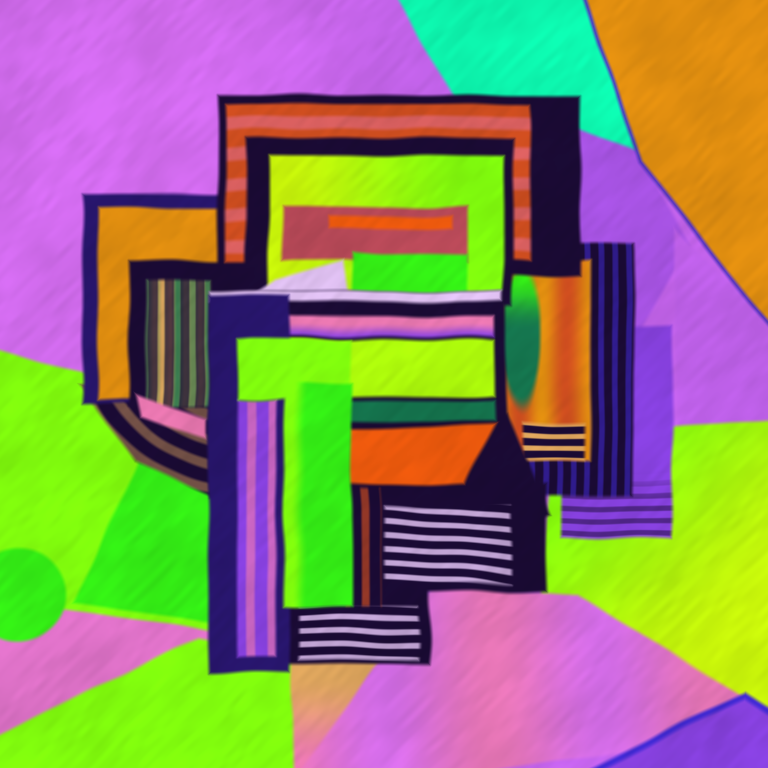
This background is drawn by a WebGL 2 fragment shader. Its source:

```glsl
#version 300 es
precision highp float;
uniform vec2 u_resolution;
out vec4 outColor;

const float GRID = 100.0;   // canvas height in drawing units
const float SOFT = 0.38;    // half width of painted edges
const float WOBBLE = 0.55;  // hand-drawn bending
const float GRAIN = 0.07;   // brush texture strength
const vec3 ORCHID = vec3(0.82, 0.42, 0.93);
const vec3 VIOLET = vec3(0.52, 0.25, 0.86);
const vec3 BLUE = vec3(0.25, 0.16, 0.82);
const vec3 INK = vec3(0.1, 0.04, 0.2);
const vec3 NIGHT = mix(INK, BLUE, 0.35);
const vec3 LIME = vec3(0.5, 0.98, 0.05);
const vec3 GREEN = vec3(0.2, 0.92, 0.08);
const vec3 YELLOW = vec3(0.78, 0.95, 0.04);
const vec3 MINT = vec3(0.05, 0.96, 0.68);
const vec3 TEAL = vec3(0.08, 0.45, 0.3);
const vec3 AMBER = vec3(0.87, 0.55, 0.06);
const vec3 RUST = vec3(0.8, 0.3, 0.12);
const vec3 FLAME = vec3(0.93, 0.35, 0.05);
const vec3 ROSE = vec3(0.9, 0.46, 0.68);
const vec3 PEACH = vec3(0.86, 0.64, 0.36);
const vec3 PALE = vec3(0.86, 0.74, 0.93);

vec2 p;      // current point, y runs down
vec3 paint;  // colour built up so far

float hash(vec2 q) { return fract(sin(dot(q, vec2(127.1, 311.7))) * 43758.5); }
float noise(vec2 q) {
  vec2 i = floor(q), f = fract(q);
  f *= f * (3.0 - 2.0 * f);
  return mix(mix(hash(i), hash(i + vec2(1, 0)), f.x),
             mix(hash(i + vec2(0, 1)), hash(i + 1.0), f.x), f.y);
}
float side(vec2 a, vec2 b) {
  vec2 e = normalize(b - a);
  return dot(p - a, vec2(e.y, -e.x));
}
float quadDist(vec4 u, vec4 v) {
  return max(max(side(u.xy, u.zw), side(u.zw, v.xy)), max(side(v.xy, v.zw), side(v.zw, u.xy)));
}
float boxDist(vec4 r) {
  vec2 d = abs(p - 0.5 * (r.xy + r.zw)) - 0.5 * (r.zw - r.xy);
  return length(max(d, 0.0)) + min(max(d.x, d.y), 0.0);
}
float cover(float d) { return 1.0 - smoothstep(-SOFT, SOFT, d); }
float hatch(float t) { return smoothstep(0.35, 0.9, 0.5 + 0.5 * cos(6.2832 * t)); }
void fill(float d, vec3 col) { paint = mix(paint, col, cover(d)); }
void rect(vec4 r, vec3 col) { fill(boxDist(r), col); }
void quad(vec4 u, vec4 v, vec3 col) { fill(quadDist(u, v), col); }

void backdrop() {
  paint = mix(ORCHID, VIOLET, 0.2 * smoothstep(20.0, 60.0, p.x));
  quad(vec4(50.5, -2, 76, -2), vec4(84, 21, 60, 14), MINT);
  quad(vec4(74, 16, 83, 19.5), vec4(90, 32, 74, 58), mix(VIOLET, ORCHID, 0.45));
  quad(vec4(88, 30, 103, 44), vec4(103, 55, 88, 56), mix(ORCHID, VIOLET, 0.25));
  float sun = quadDist(vec4(75.5, -2, 110, -2), vec4(103, 46, 83.5, 21));
  fill(sun, AMBER);
  fill(abs(sun) - 0.2, BLUE);
  // lower fields
  quad(vec4(-2, 76, 28, 80), vec4(28, 86, -2, 98), mix(ROSE, ORCHID, 0.4));
  quad(vec4(-2, 45.3, 30, 53), vec4(28, 82, -2, 78), LIME);
  quad(vec4(18, 60, 29, 62), vec4(28, 81, 9.5, 78.5), GREEN);
  quad(vec4(-9, 100, 26, 83), vec4(39, 84, 39, 110), LIME);
  quad(vec4(72, 57, 102, 54.5), vec4(102, 93, 70, 80), mix(LIME, YELLOW, smoothstep(130.0, 180.0, p.x + p.y)));
  rect(vec4(38, 82, 62, 103), mix(PEACH, ROSE, smoothstep(88.0, 100.0, p.y)));
  quad(vec4(57, 76, 75, 77.5), vec4(104, 95, 36, 104), mix(ORCHID, ROSE, 0.5 + 0.4 * sin(p.x * 0.22)));
  float corner = quadDist(vec4(77, 100.5, 97, 90.5), vec4(104, 95, 104, 112));
  fill(corner, VIOLET);
  fill(abs(corner) - 0.4, BLUE);
  // small mound
  fill(length(p - vec2(2.5, 77.5)) - 6.0, GREEN);
}

void rearBlocks() {
  // right tower and its shaded step
  float shade = hatch(p.y * 0.62) * smoothstep(61.0, 66.0, p.y);
  rect(vec4(73, 42.5, 87.5, 70), mix(VIOLET, INK, 0.5 * shade));
  rect(vec4(65, 31.7, 82.5, 64.5), mix(INK, BLUE, 0.55 * hatch(p.x * 0.55)));
  rect(vec4(65.6, 34, 76.8, 60), mix(RUST, AMBER, 0.5 + 0.5 * sin(p.x)));
  rect(vec4(68, 55, 76, 60), mix(INK, PEACH, hatch(p.y * 0.6)));
  fill(length((p - vec2(68, 44)) * vec2(1, 0.28)) - 2.5, mix(GREEN, TEAL, smoothstep(36.0, 43.0, p.y)));
  // left wing with curved ribs below
  float ribs = hatch(0.32 * length(p - vec2(31, 42)));
  quad(vec4(10.3, 50, 28, 48), vec4(28, 65, 17.5, 60), mix(INK, PEACH, 0.45 * ribs));
  rect(vec4(10.7, 25.2, 32, 52.5), NIGHT);
  rect(vec4(12.7, 27, 32, 52), AMBER);
  rect(vec4(16.8, 34, 33, 53), INK);
  rect(vec4(19, 36.5, 27.5, 53), mix(INK, mix(TEAL, PEACH, noise(p.xx)), 0.3 + 0.7 * hatch(p.x * 0.48)));
  quad(vec4(17.7, 51.5, 27, 54.5), vec4(27, 57, 18.5, 54.5), ROSE);
  // upper frame, rim to panel
  rect(vec4(28.4, 12.3, 75.5, 36), INK);
  rect(vec4(29.4, 13.5, 69, 34), mix(RUST, ROSE, 0.45 * hatch(p.y * 0.25)));
  rect(vec4(32, 18, 66.8, 40), INK);
  rect(vec4(35, 20.3, 65.6, 40), mix(YELLOW, LIME, smoothstep(36.0, 62.0, p.x)));
  rect(vec4(36.8, 27, 61, 34), mix(RUST, VIOLET, 0.3));
  rect(vec4(43, 28.2, 59, 29.8), FLAME);
  rect(vec4(46, 33, 61, 39), GREEN);
  quad(vec4(36, 36.5, 44, 31), vec4(45.7, 39, 27, 39), PALE);
}

void frontBlock() {
  // hatched dark base
  quad(vec4(45, 56, 66, 54), vec4(71.5, 67, 48, 77.5), INK);
  rect(vec4(48, 63, 71, 77), INK);
  rect(vec4(37, 76, 56, 86.5), INK);
  float bend = p.x - 45.0;
  float glint = max(cover(boxDist(vec4(50, 66, 66.5, 76))), cover(boxDist(vec4(39, 79, 54.5, 86))));
  paint = mix(paint, PALE, 0.85 * glint * hatch(0.56 * p.y - 0.0016 * bend * bend));
  // body and layered lintel
  rect(vec4(27.3, 38, 66, 65), INK);
  rect(vec4(27.3, 38, 65.5, 39.3), PALE);
  rect(vec4(30.5, 41.2, 64.5, 43.8), mix(ROSE, VIOLET, smoothstep(42.0, 44.0, p.y)));
  rect(vec4(31, 44.2, 64.5, 51.7), mix(LIME, YELLOW, 0.6));
  rect(vec4(45, 52.2, 64.5, 54.8), TEAL);
  quad(vec4(45.5, 55.8, 64.5, 55.2), vec4(60.5, 63, 45.5, 63), FLAME);
  rect(vec4(45, 63.5, 49.5, 79), mix(INK, RUST, 0.65 * hatch(p.x * 0.4)));
  // striped leg and bright stem
  rect(vec4(27.2, 38.5, 37.8, 87.5), NIGHT);
  rect(vec4(31, 52, 36, 85.5), mix(VIOLET, ROSE, 0.65 * hatch(p.x * 0.36 + 0.2)));
  rect(vec4(31, 44.2, 45.5, 52), LIME);
  rect(vec4(37, 50, 45.8, 79), mix(LIME, GREEN, smoothstep(38.0, 40.0, p.x)));
}

void main() {
  vec2 uv = gl_FragCoord.xy / u_resolution;
  p = GRID * vec2(uv.x, 1.0 - uv.y);
  p += WOBBLE * (vec2(noise(p * 0.18), noise(p * 0.18 + 40.0)) - 0.5);
  backdrop();
  rearBlocks();
  frontBlock();
  // brush texture
  float strokes = noise(vec2(p.x + p.y, 0.25 * (p.x - p.y))) + noise(p * 0.15);
  outColor = vec4(clamp(paint * (1.0 + GRAIN * (strokes - 1.0)), 0.0, 1.0), 1.0);
}
```
